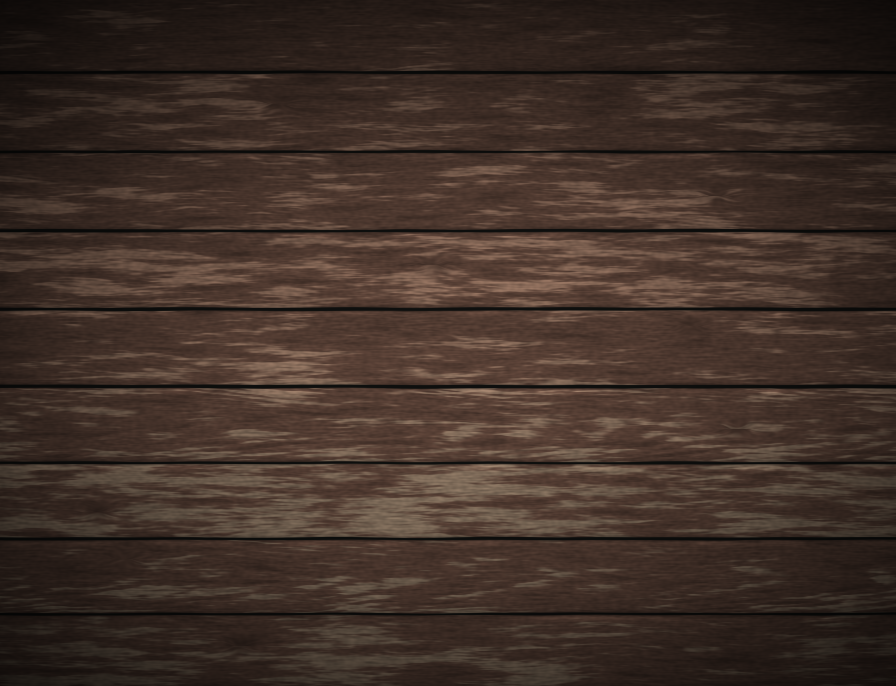
Write a Shadertoy shader that draws this texture.

```glsl
// Nine weathered horizontal wooden planks with dark seams under a soft vignette.

const float PI = 3.14159265;
const float FIRST_SEAM = 0.105;   // height of the lowest seam
const float PITCH = 0.1128;       // mean plank height
const float SEAM_BOW = 0.007;     // slight sag of the middle seams
const float SEAM_MIN = 0.0011;    // half widths of the thinnest and thickest seam
const float SEAM_MAX = 0.0025;
const vec2 LIGHT_CENTER = vec2(0.51, 0.47);
const vec2 LIGHT_FALLOFF = vec2(0.65, 0.85);
const vec3 STAIN = vec3(0.355, 0.258, 0.215);
const vec3 PORE = vec3(0.20, 0.145, 0.12);
const vec3 WORN_GREY = vec3(0.54, 0.475, 0.395);
const vec3 WORN_WARM = vec3(0.58, 0.455, 0.38);
const vec3 GAP = vec3(0.055, 0.06, 0.055);
// Wear and arched-grain strength of each plank, bottom to top
const float WEAR[9] = float[9](0.40, 0.30, 0.75, 0.38, 0.25, 0.60, 0.36, 0.40, 0.05);
const float ARCH[9] = float[9](0.15, 1.00, 0.10, 0.85, 0.10, 0.15, 0.05, 0.10, 0.40);

uint hashBits(vec2 cell) {
    uvec2 q = uvec2(ivec2(cell)) * uvec2(1597334673u, 3812015801u);
    uint h = (q.x ^ q.y) * 1597334673u;
    h = (h ^ (h >> 15)) * 2246822519u;
    return h ^ (h >> 13);
}

float hash(vec2 cell) {
    return float(hashBits(cell) >> 8) / 16777216.0;
}

float cornerSlope(vec2 cell, vec2 offset) {
    float angle = 2.0 * PI * hash(cell);
    return dot(vec2(cos(angle), sin(angle)), offset);
}

float gradientNoise(vec2 p) {
    vec2 i = floor(p), f = p - i;
    vec2 u = f * f * f * (f * (f * 6.0 - 15.0) + 10.0);
    vec2 e = vec2(1.0, 0.0);
    float low = mix(cornerSlope(i, f), cornerSlope(i + e.xy, f - e.xy), u.x);
    float high = mix(cornerSlope(i + e.yx, f - e.yx), cornerSlope(i + e.xx, f - e.xx), u.x);
    return 1.4 * mix(low, high, u.y);
}

float fbm(vec2 p) {
    float sum = 0.0, amplitude = 0.6;
    for (int i = 0; i < 4; i++) {
        sum += amplitude * gradientNoise(p);
        p = p * 2.03 + vec2(17.3, 9.1);
        amplitude *= 0.55;
    }
    return sum;
}

float seamHeight(float k) {
    return FIRST_SEAM + PITCH * k - SEAM_BOW * sin(PI * k / 7.0);
}

float seamHalfWidth(float k, float x) {
    float varied = hash(vec2(k + 5.0, 71.0)) + 0.5 * gradientNoise(vec2(x * 7.0, k * 3.7));
    return mix(SEAM_MIN, SEAM_MAX, clamp(varied, 0.0, 1.0));
}

vec3 plankColor(vec2 p, float v, int row) {
    float id = float(row);
    vec2 q = p + vec2(id * 13.7, id * 5.3);

    // A knot that bends the grain around it
    vec2 knot = vec2(1.3 * hash(vec2(id, 3.0)), 0.2 + 0.6 * hash(vec2(id, 8.0)));
    vec2 toKnot = vec2(p.x - knot.x, (v - knot.y) * PITCH);
    float knotMask = exp(-dot(toKnot, toKnot * vec2(2500.0, 8000.0)));
    q.y += 0.007 * knotMask * sign(toKnot.y) + 0.004 * gradientNoise(q * vec2(5.0, 14.0));

    // Long streaks, broad patches and fine fibres
    float patches = fbm(q * vec2(2.2, 13.0));
    float streaks = fbm(q * vec2(7.0, 65.0));
    float fibres = gradientNoise(q * vec2(38.0, 330.0));
    float specks = gradientNoise(q * vec2(110.0, 240.0));

    // Nested arches of flat-sawn grain
    float bend = v - 0.48 + 0.12 * gradientNoise(vec2(q.x * 2.5, id));
    float arch = q.x * 1.3 + 2.4 * bend * bend + 0.22 * patches + 0.05 * streaks;
    float rings = sin(arch * 48.0) * ARCH[row] * smoothstep(-0.35, 0.3, patches + 0.1);

    // Stain rubbed off to pale wood in flakes
    float worn = streaks + 0.55 * patches + 0.22 * rings + 0.16 * fibres;
    float level = 0.42 - 0.6 * WEAR[row];
    float flakes = smoothstep(level - 0.16, level + 0.30, worn);
    vec3 pale = mix(WORN_GREY, WORN_WARM, smoothstep(0.25, 0.6, p.y));
    vec3 color = STAIN * (0.93 + 0.14 * hash(vec2(id, 21.0)));
    color = mix(color, pale, 0.75 * flakes);

    // Dark pores and knot heart
    float pores = smoothstep(0.12, 0.65, -streaks + 0.35 * fibres - 0.2 * rings);
    color = mix(color, PORE, 0.55 * pores);
    color = mix(color, PORE, 0.45 * knotMask * hash(vec2(id, 40.0)));
    return color * (1.0 + 0.15 * fibres + 0.10 * specks + 0.16 * patches);
}

void mainImage(out vec4 fragColor, in vec2 fragCoord) {
    vec2 p = fragCoord / iResolution.y;
    float pixel = 1.0 / iResolution.y;
    float y = p.y + 0.0009 * gradientNoise(vec2(p.x * 9.0, p.y * 4.0));

    // Locate the plank between two seams
    float k = floor((y - FIRST_SEAM) / PITCH);
    k += step(seamHeight(k + 1.0), y);
    float bottom = seamHeight(k), top = seamHeight(k + 1.0);
    int row = clamp(int(k) + 1, 0, 8);
    vec3 color = plankColor(p, (y - bottom) / (top - bottom), row);

    // Worn upper lip, seam shadow and gap
    float fromTop = top - y, fromBottom = y - bottom;
    float lip = smoothstep(0.002, 0.005, fromTop) * (1.0 - smoothstep(0.006, 0.014, fromTop));
    color *= 1.0 + lip * (0.16 + 0.35 * gradientNoise(vec2(p.x * 12.0, k * 6.3)));
    color *= 1.0 - 0.38 * exp(-min(fromTop, fromBottom) / 0.004);
    float gap = min(fromTop - seamHalfWidth(k + 1.0, p.x), fromBottom - seamHalfWidth(k, p.x));
    color = mix(GAP, color, smoothstep(-0.6 * pixel, 0.8 * pixel, gap));

    // Vignette
    vec2 c = 2.0 * (fragCoord / iResolution.xy - LIGHT_CENTER);
    color *= exp(-pow(dot(c * c, LIGHT_FALLOFF), 1.3));
    fragColor = vec4(clamp(color, 0.0, 1.0), 1.0);
}
```
